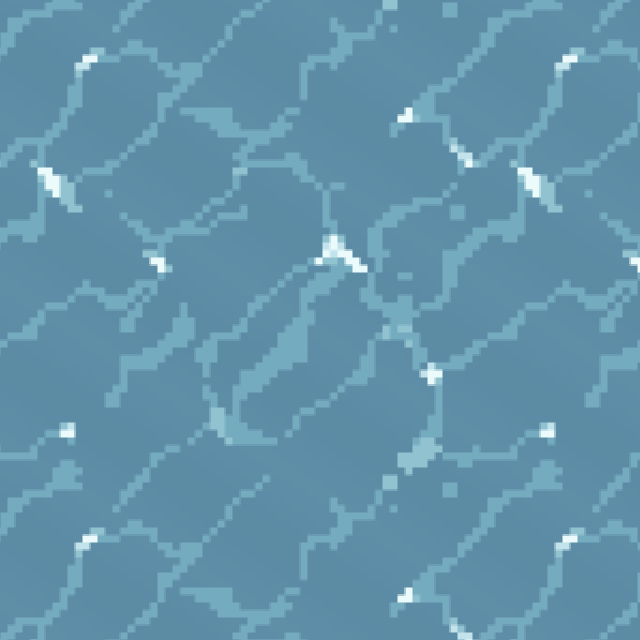
This texture is drawn by a Shadertoy shader. Its source:

```glsl
// Pixelated blue water: broken diagonal ripple lines with white glints, tiling.
const float GRID = 85.333;           // blocks across the canvas
const float TILE = 64.0;             // blocks per repeat
const vec2 CELLS = vec2(2.0, 4.0);   // ripple cells along and across the diagonal
const float SOFTNESS = 0.12;         // block edge blur, in blocks
const float RIPPLE_SHARE = 0.74;     // share of main ripple edges kept
const float SCRAP_SHARE = 0.17;      // share of loose scrap edges kept
const float GLINT_SHARE = 0.40;      // share of junctions that glint
const float FLECK_SHARE = 0.20;
const vec2 LINE_HALF = vec2(0.48, 1.0); // thinnest and widest half width, in blocks
const vec3 WATER = vec3(0.365, 0.55, 0.65);
const vec3 RIPPLE = vec3(0.46, 0.67, 0.75);
const vec3 HAZE = vec3(0.57, 0.76, 0.81);
const vec3 FOAM = vec3(0.76, 0.89, 0.92);
const vec3 GLINT = vec3(0.92, 0.985, 0.985);
const float TURN = 6.2831853 / TILE;

float hash(vec2 p) {
    vec3 q = fract(vec3(p.xyx) * vec3(0.1031, 0.1030, 0.0973));
    q += dot(q, q.yzx + 33.33);
    return fract((q.x + q.y) * q.z);
}

// Cell id folded into one repeat of the diagonal lattice
vec2 wrapCell(vec2 id) {
    float n = floor(id.x / CELLS.x);
    return vec2(id.x - n * CELLS.x, mod(id.y + n * CELLS.y, 2.0 * CELLS.y));
}

vec2 site(vec2 id, float seed) {
    vec2 w = wrapCell(id) + seed;
    return id + 0.1 + 0.8 * vec2(hash(w), hash(w + 57.0));
}

float siteKey(vec2 id, float seed) {
    return floor(1024.0 * hash(wrapCell(id) + seed + 113.0));
}

// Layered sines that bend the lines and repeat with the tile
vec2 bend(vec2 p) {
    return p + 1.3 * sin(TURN * (4.0 * p.yx + vec2(2.0, -3.0) * p) + vec2(0.7, 2.1))
             + 0.6 * sin(TURN * (9.0 * p.yx + vec2(-5.0, 4.0) * p) + vec2(4.0, 1.3));
}

// Cellular edges: x = line cover, y = glint level (1 haze, 2 foam, 3 white)
vec2 ripples(vec2 block, float seed, float share) {
    vec2 p = bend(block);
    vec2 pos = vec2(p.x + p.y, p.y - p.x) * CELLS / TILE;
    vec2 base = floor(pos), nearId = base, nearRay = vec2(9.0);
    for (int j = -1; j <= 1; j++)
    for (int i = -1; i <= 1; i++) {
        vec2 id = base + vec2(i, j);
        vec2 ray = site(id, seed) - pos;
        if (dot(ray, ray) < dot(nearRay, nearRay)) { nearRay = ray; nearId = id; }
    }

    // The two closest borders: normal, lattice distance, distance in blocks, key
    vec2 n1 = vec2(1, 0), n2 = vec2(0, 1), latticeDist = vec2(9.0);
    vec2 dist = vec2(99.0), key = vec2(0.0);
    for (int j = -2; j <= 2; j++)
    for (int i = -2; i <= 2; i++) {
        if (i == 0 && j == 0) continue;
        vec2 id = nearId + vec2(i, j);
        vec2 ray = site(id, seed) - pos;
        vec2 n = normalize(ray - nearRay);
        float d = dot(0.5 * (ray + nearRay), n);
        float e = d * TILE / (1.41421 * length(n * CELLS));
        float k = siteKey(id, seed);
        if (e < dist.x) {
            n2 = n1; latticeDist.y = latticeDist.x; dist.y = dist.x; key.y = key.x;
            n1 = n; latticeDist.x = d; dist.x = e; key.x = k;
        } else if (e < dist.y) {
            n2 = n; latticeDist.y = d; dist.y = e; key.y = k;
        }
    }

    // Kept borders with a varying width
    float ownKey = siteKey(nearId, seed);
    float wave = 0.5 + 0.25 * sin(TURN * (5.0 * block.x - 3.0 * block.y))
                     + 0.25 * sin(TURN * (4.0 * block.x + 7.0 * block.y) + 2.0);
    float kept = step(hash(vec2(ownKey + key.x, seed)), share);
    float line = kept * step(dist.x, mix(LINE_HALF.x, LINE_HALF.y, wave));

    // Boxy glint around the junction of both borders
    float glint = 0.0;
    float junction = ownKey + key.x + key.y;
    if (abs(n1.x * n2.y - n1.y * n2.x) > 0.15 && hash(vec2(junction, 7.0)) < GLINT_SHARE) {
        vec2 v = latticeDist * inverse(mat2(n1, n2)) * TILE / CELLS;
        v = 0.5 * vec2(v.x - v.y, v.x + v.y);
        vec2 size = 1.1 + 0.9 * vec2(hash(vec2(junction, 19.0)), hash(vec2(junction, 31.0)));
        vec2 inset = size - abs(v);
        float depth = min(inset.x, inset.y);
        float peak = hash(vec2(junction, 43.0)) < 0.62 ? 3.0 : 1.0;
        glint = min(peak, step(0.0, depth) + step(0.2, depth) + step(0.4, depth));
    }
    return vec2(line, glint);
}

// Small loose rectangles, at most one per 8 by 8 blocks
float fleck(vec2 block) {
    vec2 id = mod(floor(block / 8.0), TILE / 8.0);
    vec2 corner = floor(6.0 * vec2(hash(id + 201.0), hash(id + 231.0)));
    vec2 size = 1.0 + floor(2.0 * vec2(hash(id + 261.0), hash(id + 291.0)));
    vec2 q = floor(mod(block, 8.0)) - corner;
    bool inside = all(greaterThanEqual(q, vec2(0.0))) && all(lessThan(q, size));
    return inside ? step(hash(id + 321.0), FLECK_SHARE) : 0.0;
}

vec3 blockColor(vec2 block) {
    vec2 net = ripples(block, 3.0, RIPPLE_SHARE);
    float scrap = ripples(block + vec2(23.0, 9.0), 71.0, SCRAP_SHARE).x;
    vec3 water = WATER + 0.006 * sin(TURN * (2.0 * block.x + 3.0 * block.y));
    vec3 col = mix(water, RIPPLE, max(max(net.x, scrap), fleck(block)));
    col = mix(col, HAZE, step(0.5, net.y));
    col = mix(col, FOAM, step(1.5, net.y));
    return mix(col, GLINT, step(2.5, net.y));
}

void mainImage(out vec4 fragColor, in vec2 fragCoord) {
    vec2 p = fragCoord / iResolution.xy * GRID;
    vec3 col = vec3(0.0);
    for (int k = 0; k < 4; k++) {
        vec2 tap = SOFTNESS * (2.0 * vec2(k % 2, k / 2) - 1.0);
        col += 0.25 * blockColor(floor(p + tap) + 0.5);
    }
    fragColor = vec4(col, 1.0);
}
```
